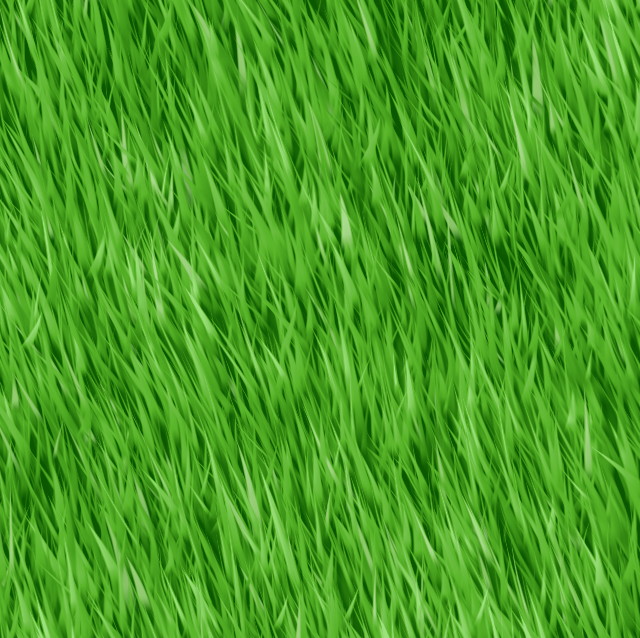
This texture is drawn by a Shadertoy shader. Its source:

```glsl
// Dense meadow grass: overlapping tapered blades leaning to the upper left.
#define LAYERS 24
#define CELL vec2(0.072, 0.09)
#define LEAN 0.28
#define BLADE_LENGTH vec2(0.06, 0.178)
#define HALF_WIDTH vec2(0.003, 0.0108)
#define SIDE_SPREAD 0.06
#define SOFTNESS 0.0021
#define BASE_TONE 3.8
#define TONE_SPREAD 2.5
#define SHADOW 0.36
#define PALE_SHARE 0.035

// Four random values in 0..1 from a cell and a layer
vec4 hash43(vec3 p) {
    vec4 q = fract(p.xyzx * vec4(0.1031, 0.1030, 0.0973, 0.1099));
    q += dot(q, q.wzxy + 33.33);
    return fract((q.xxyz + q.yzzw) * q.zywx);
}

float valueNoise(vec2 p) {
    vec2 i = floor(p), f = fract(p);
    f = f * f * (3.0 - 2.0 * f);
    float a = hash43(vec3(i, 91.0)).x;
    float b = hash43(vec3(i + vec2(1, 0), 91.0)).x;
    float c = hash43(vec3(i + vec2(0, 1), 91.0)).x;
    float d = hash43(vec3(i + vec2(1, 1), 91.0)).x;
    return mix(mix(a, b, f.x), mix(c, d, f.x), f.y);
}

// Tone 0..5 runs from deep shade to sunlit tips
vec3 grassRamp(float tone) {
    vec3 stops[6] = vec3[6](
        vec3(0.09, 0.40, 0.02), vec3(0.19, 0.52, 0.06),
        vec3(0.27, 0.62, 0.11), vec3(0.35, 0.71, 0.16),
        vec3(0.43, 0.75, 0.27), vec3(0.58, 0.86, 0.45));
    tone = clamp(tone, -0.5, 5.2);
    int i = int(clamp(floor(tone), 0.0, 4.0));
    return mix(stops[i], stops[i + 1], tone - float(i));
}

// Paints one blade over surface = (tone, paleness)
void paintBlade(inout vec2 surface, vec2 q, vec4 shape, vec4 look, float depth) {
    float bladeLength = mix(BLADE_LENGTH.x, BLADE_LENGTH.y, shape.z);
    float t = q.y / bladeLength;
    if (t <= 0.0 || t >= 1.0) return;

    // Curved spine and tapering outline
    float reach = SIDE_SPREAD * (shape.w + look.x - 1.0);
    float bend = 0.02 * (look.y - 0.5);
    float x = q.x - reach * t - bend * t * (1.0 - t) * 2.0;
    float width = mix(HALF_WIDTH.x, HALF_WIDTH.y, look.y * look.y);
    float halfWidth = width * pow(1.0 - t, 0.7) - SOFTNESS * t * 0.7;
    float root = smoothstep(0.0, 0.32, t);

    // Soft shadow cast to the right
    float gap = abs(x - 0.004) - halfWidth;
    surface.x -= SHADOW * root * (1.0 - t) * 1.5 * (1.0 - smoothstep(0.0, 0.008, gap));

    // Shading along and across the blade
    float pale = step(1.0 - PALE_SHARE, look.w);
    float side = clamp(x / width, -1.0, 1.0);
    float tone = BASE_TONE + TONE_SPREAD * (look.z - 0.5) + 1.6 * (t - 0.5)
               - 0.5 * side - 2.2 * depth + 0.9 * pale;
    float cover = root * (1.0 - smoothstep(-SOFTNESS, SOFTNESS, abs(x) - halfWidth));
    surface = mix(surface, vec2(tone, pale * 0.6), cover);
}

void mainImage(out vec4 fragColor, in vec2 fragCoord) {
    vec2 p = fragCoord / iResolution.y;
    vec2 ground = p;
    p.x += LEAN * p.y + 0.035 * (valueNoise(ground * 3.5 + 50.0) - 0.5);
    vec2 surface = vec2(0.3, 0.0);

    // Layers from back to front, rows from far to near
    for (int layer = 0; layer < LAYERS; layer++) {
        float k = float(layer);
        float depth = 1.0 - (k + 1.0) / float(LAYERS);
        vec2 g = p / CELL + hash43(vec3(k, 7.0, 3.0)).xy * 9.0 + 20.0;
        vec2 home = floor(g);
        for (int row = 0; row >= -2; row--) {
            for (int col = -1; col <= 1; col++) {
                vec2 cell = home + vec2(col, row);
                vec4 shape = hash43(vec3(cell, k));
                vec4 look = hash43(vec3(cell, k + 40.0));
                vec2 q = (g - cell - shape.xy) * CELL;
                paintBlade(surface, q, shape, look, depth);
            }
        }
    }

    // Broad light patches, clumps and fine streaks along the blades
    float patches = valueNoise(ground * 5.0 + 11.0) - 0.5;
    float clumps = valueNoise(p * vec2(19.0, 12.0) + 70.0) - 0.5;
    float streaks = valueNoise(p * vec2(130.0, 16.0) + 30.0) - 0.5;
    float tone = surface.x + 1.1 * patches + 1.2 * clumps + 0.5 * streaks;

    vec3 color = mix(grassRamp(tone), vec3(0.70, 0.84, 0.60), surface.y);
    fragColor = vec4(color, 1.0);
}
```
